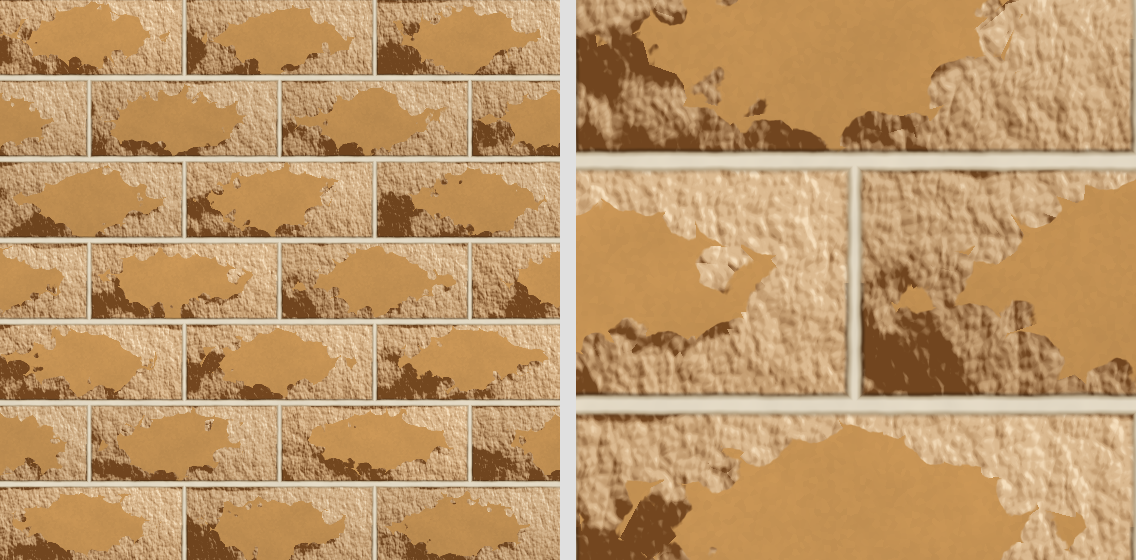
Left, the full canvas; right, a detail of the centre.
This texture is drawn by a WebGL 1 fragment shader. Its source:

```glsl
precision highp float;
// Running-bond wall of split-face sandstone bricks in pale mortar joints.
// Each brick has a smooth ragged plateau ringed by chipped stone; cellular
// relief lit from the upper right shades the chips, sines bend the outlines.
uniform vec2 u_resolution;

const vec2 BRICKS = vec2(2.9425, 6.894);      // repeats across and down
const vec2 JOINT_HALF = vec2(0.0040, 0.0056);
const vec2 LIGHT_DIR = vec2(0.62, 0.78);

const vec3 DARK = vec3(0.44, 0.27, 0.12);
const vec3 BROWN = vec3(0.62, 0.46, 0.30);
const vec3 TAN = vec3(0.75, 0.60, 0.43);
const vec3 SAND = vec3(0.84, 0.71, 0.55);
const vec3 CREAM = vec3(0.94, 0.85, 0.72);
const vec3 PLATEAU = vec3(0.755, 0.56, 0.32);
const vec3 MORTAR = vec3(0.89, 0.85, 0.77);
const vec3 MORTAR_EDGE = vec3(0.72, 0.65, 0.53);

vec2 hash2(vec2 p) {
  vec2 k = vec2(dot(p, vec2(127.1, 311.7)), dot(p, vec2(269.5, 183.3)));
  return fract(sin(k) * 43758.545);
}

// Cellular noise: x is the distance to the nearest point, y its random id.
vec2 cellular(vec2 p) {
  vec2 base = floor(p);
  vec2 nearest = vec2(9.0, 0.0);
  for (int j = -1; j <= 1; j++) {
    for (int i = -1; i <= 1; i++) {
      vec2 cell = base + vec2(float(i), float(j));
      vec2 rnd = hash2(cell);
      float d = length(cell + rnd - p);
      if (d < nearest.x) nearest = vec2(d, fract(rnd.x * 7.3 + rnd.y));
    }
  }
  return nearest;
}

// Layered sines, roughly -1 to 1.
float waves(vec2 p, float seed) {
  float sum = 0.0;
  float amp = 0.55;
  for (int i = 0; i < 4; i++) {
    sum += amp * sin(p.x + 1.7 * sin(p.y + seed)) * cos(p.y * 0.9 - seed * 1.3);
    p = mat2(1.3, 1.2, -1.2, 1.3) * p + seed;
    amp *= 0.6;
  }
  return sum;
}

// Depth of the chips, with strokes drawn out vertically.
float chipDepth(vec2 p, float seed) {
  p.x += 0.004 * waves(p * 60.0, seed);
  return 0.50 * cellular(p * vec2(42.0, 22.0) + seed).x
       + 0.36 * cellular(p * vec2(105.0, 62.0) + seed).x
       + 0.20 * cellular(p * vec2(230.0, 160.0) + seed).x;
}

// Negative inside the smooth plateau: a soft lozenge with scalloped bites.
float plateauField(vec2 p, vec2 rnd, float seed) {
  vec2 q = (p - (rnd - 0.5) * vec2(0.035, 0.012)) / vec2(0.122, 0.056);
  float lozenge = mix(abs(q.x) + abs(q.y), length(q), 0.45) - 1.0;
  vec2 bite = cellular(p * vec2(36.0, 38.0) + seed);
  return lozenge + 0.50 * (0.45 - bite.x) + 0.24 * (bite.y - 0.5)
       + 0.20 * waves(p * 38.0, seed) + 0.05 * waves(p * 190.0, seed);
}

vec3 stoneRamp(float tone) {
  vec3 c = mix(DARK, BROWN, smoothstep(0.05, 0.32, tone));
  c = mix(c, TAN, smoothstep(0.28, 0.52, tone));
  c = mix(c, SAND, smoothstep(0.50, 0.76, tone));
  return mix(c, CREAM, smoothstep(0.78, 1.10, tone));
}

vec3 brickColor(vec2 p, vec2 halfSize, vec2 rnd, float seed, float aa) {
  float field = plateauField(p, rnd, seed);
  float facing = dot(normalize(p / halfSize + 0.001), LIGHT_DIR);
  float bump = chipDepth(p + LIGHT_DIR * 0.003, seed) - chipDepth(p, seed);
  float patches = waves(p * 34.0 + rnd * 5.0, seed + 2.0);

  // Shadow in hollows facing away from light, below the ledge and at the top.
  float hollow = smoothstep(0.0, 0.22, 0.55 * patches - 0.48 * facing - 0.34);
  float ledge = smoothstep(0.05, -0.10, plateauField(p + LIGHT_DIR * 0.013, rnd, seed));
  ledge *= smoothstep(-0.25, 0.2, patches);
  float lipDepth = 0.010 * waves(vec2(p.x * 16.0, 1.0), seed);
  float lip = smoothstep(-0.002, 0.002, p.y - halfSize.y + JOINT_HALF.y + lipDepth);
  float shadow = max(max(hollow, ledge), lip);
  float tone = 0.57 + 0.19 * facing + 1.7 * bump - 0.46 * shadow;

  vec3 smoothStone = PLATEAU * (1.0 + 0.025 * waves(p * 45.0, seed) + 0.25 * p.y);
  smoothStone *= 0.985 + 0.03 * cellular(p * 260.0).y;
  float mask = smoothstep(-1.0, 1.0, field / (18.0 * aa));
  return mix(smoothStone, stoneRamp(tone), mask) * (0.97 + 0.06 * rnd.y);
}

void main() {
  vec2 uv = gl_FragCoord.xy / u_resolution;
  float aa = max(0.0012, 0.7 / min(u_resolution.x, u_resolution.y));

  // Brick layout, rows counted downwards with alternate rows shifted by half.
  vec2 grid = vec2(uv.x, 1.0 - uv.y) * BRICKS + vec2(0.031, 0.04);
  grid.x += 0.5 * mod(floor(grid.y), 2.0);
  vec2 rnd = hash2(floor(grid) + 3.0);
  vec2 p = (fract(grid) - 0.5) * vec2(1.0, -1.0) / BRICKS;
  vec2 halfSize = 0.5 / BRICKS;
  float seed = 20.0 * rnd.x + 7.0 * rnd.y;

  // Joints with a bright middle, soiled borders and a dark contact line.
  vec2 inset = halfSize - abs(p) - JOINT_HALF + 0.0006 * waves(uv * 90.0, 1.0);
  float edge = min(inset.x, inset.y);
  vec3 joint = mix(MORTAR, MORTAR_EDGE, smoothstep(-0.0035, 0.0, edge));
  joint *= 1.0 + 0.03 * waves(uv * 50.0, 4.0);
  vec3 stone = brickColor(p, halfSize, rnd, seed, aa);
  float contact = p.y < 0.0 ? 0.35 : 0.12;
  stone *= 1.0 - contact * smoothstep(0.003, 0.0, edge);
  gl_FragColor = vec4(mix(joint, stone, smoothstep(-aa, aa, edge)), 1.0);
}
```
